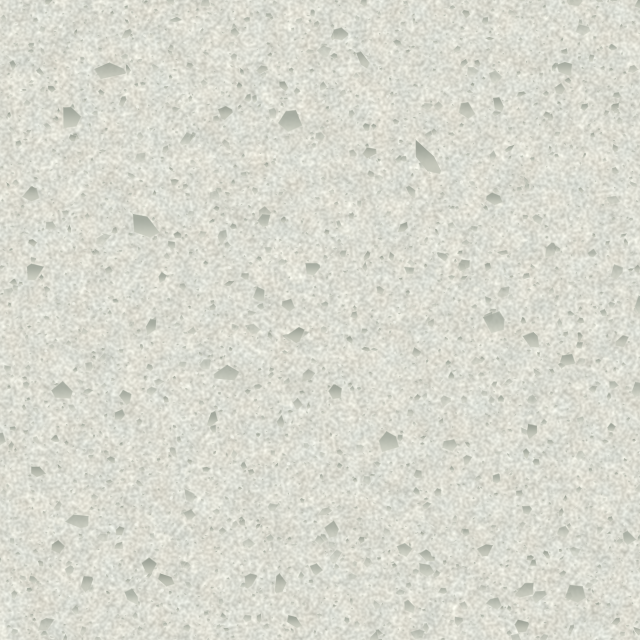
Write a WebGL 2 fragment shader that draws this texture.

```glsl
#version 300 es
precision highp float;
// Pale engineered stone: a fine gradient-noise matrix scattered with angular chips.
// Each chip is a jittered polygon in a jittered grid cell, shaded darker toward its
// top; layers run from soft pale flakes through tiny specks to large grey chips.

uniform vec2 u_resolution;
out vec4 outColor;

const float TAU = 6.2831853;
const int CHIP_SIDES = 5;

// Colours
const vec3 MATRIX = vec3(0.862, 0.864, 0.824);
const vec3 FLAKE = vec3(0.915, 0.915, 0.870);
const vec3 WARM_TINT = vec3(0.020, 0.000, -0.014);
const vec3 CHIP_TOP = vec3(0.610, 0.635, 0.590);
const vec3 CHIP_BOTTOM = vec3(0.785, 0.795, 0.745);
const vec3 SPARKLE = vec3(0.965, 0.970, 0.935);

// Matrix grain: frequency across the canvas and strength
const float GRAIN_FREQ = 185.0;
const float GRAIN_AMP = 0.115;
const float CLUMP_FREQ = 105.0;
const float CLUMP_AMP = 0.080;
const float MOTTLE_FREQ = 26.0;
const float MOTTLE_AMP = 0.045;

// Edge widths in canvas units
const float CHIP_EDGE = 0.0013;
const float FLAKE_EDGE = 0.0035;
const float HALO_WIDTH = 0.0035;
const float HALO_STRENGTH = 0.22;

// Integer hash giving three values in 0..1 for a cell and a seed.
vec3 hash3(vec2 cell, float seed) {
  uvec3 v = uvec3(ivec3(vec3(cell, seed)));
  v = v * 1664525u + 1013904223u;
  v.x += v.y * v.z; v.y += v.z * v.x; v.z += v.x * v.y;
  v ^= v >> 16u;
  v.x += v.y * v.z; v.y += v.z * v.x; v.z += v.x * v.y;
  return vec3(v >> 8u) / 16777216.0;
}

vec2 direction(float angle) { return vec2(cos(angle), sin(angle)); }

float cornerSlope(vec2 cell, vec2 corner, vec2 f, float seed) {
  return dot(direction(TAU * hash3(cell + corner, seed).x), f - corner);
}

float gradientNoise(vec2 p, float seed) {
  vec2 cell = floor(p), f = fract(p);
  vec2 u = f * f * f * (f * (f * 6.0 - 15.0) + 10.0);
  float low = mix(cornerSlope(cell, vec2(0, 0), f, seed),
                  cornerSlope(cell, vec2(1, 0), f, seed), u.x);
  float high = mix(cornerSlope(cell, vec2(0, 1), f, seed),
                   cornerSlope(cell, vec2(1, 1), f, seed), u.x);
  return mix(low, high, u.y);
}

// Signed distance to an irregular convex polygon, stretched along its own axis.
float chipDistance(vec2 q, float radius, vec2 id, float seed) {
  vec3 shape = hash3(id, seed + 1.0);
  vec2 axis = direction(TAU * shape.x);
  float stretch = mix(1.0, 1.4, shape.y * shape.y);
  q = vec2(dot(q, axis) / stretch, dot(q, vec2(-axis.y, axis.x)) * stretch);
  float d = length(q) - radius * 1.25;
  for (int i = 0; i < CHIP_SIDES; i++) {
    vec3 side = hash3(id, seed + 2.0 + float(i));
    float angle = TAU * (float(i) + 0.65 * side.x) / float(CHIP_SIDES);
    d = max(d, dot(q, direction(angle)) - radius * mix(0.6, 1.0, side.y));
  }
  return d;
}

// Paints one layer of chips; sizes are the smallest and largest radius.
vec3 paintChips(vec3 color, vec2 p, float cells, float density, vec2 sizes,
                vec2 opacity, float edge, float flake, float seed) {
  vec2 home = floor(p * cells);
  for (int y = -1; y <= 1; y++) {
    for (int x = -1; x <= 1; x++) {
      vec2 id = home + vec2(x, y);
      vec3 place = hash3(id, seed);
      vec3 look = hash3(id, seed + 9.0);
      if (place.z > density) continue;
      vec2 q = p - (id + place.xy) / cells;
      float radius = mix(sizes.x, sizes.y, look.x * look.x);
      float d = chipDistance(q, radius, id, seed);
      float halo = 1.0 - smoothstep(0.0, min(HALO_WIDTH, radius * 0.4), d);
      color = mix(color, FLAKE, halo * HALO_STRENGTH);
      float height = smoothstep(-0.9, 0.9, q.y / radius + 0.6 * (look.z - 0.5));
      vec3 body = mix(CHIP_BOTTOM, CHIP_TOP, height) + 0.07 * (look.z - 0.5);
      body = mix(body, FLAKE, flake);
      float cover = 1.0 - smoothstep(-edge, edge, d);
      color = mix(color, body, cover * mix(opacity.x, opacity.y, look.y));
    }
  }
  return color;
}

void main() {
  float size = min(u_resolution.x, u_resolution.y);
  vec2 p = gl_FragCoord.xy / size;
  vec2 turned = mat2(0.8, 0.6, -0.6, 0.8) * p;
  float edge = max(CHIP_EDGE, 0.6 / size);

  // Matrix and soft pale flakes
  float grain = gradientNoise(turned * GRAIN_FREQ, 101.0);
  float clump = gradientNoise(p * CLUMP_FREQ, 102.0);
  float mottle = gradientNoise(turned * MOTTLE_FREQ, 103.0);
  vec3 color = MATRIX + mottle * MOTTLE_AMP;
  color += WARM_TINT * gradientNoise(p * MOTTLE_FREQ, 104.0);
  color = paintChips(color, p, 24.0, 0.6, vec2(0.005, 0.012), vec2(0.1, 0.75), FLAKE_EDGE, 1.0, 200.0);
  color += grain * GRAIN_AMP + clump * CLUMP_AMP;
  color = mix(color, SPARKLE, 0.7 * smoothstep(0.42, 0.62, gradientNoise(turned * CLUMP_FREQ, 105.0)));

  // Grey chips, from specks to the largest
  color = paintChips(color, p, 80.0, 0.45, vec2(0.0012, 0.0028), vec2(0.2, 0.8), edge, 0.0, 300.0);
  color = paintChips(color, p, 38.0, 0.62, vec2(0.0027, 0.0062), vec2(0.35, 1.0), edge, 0.0, 400.0);
  color = paintChips(color, p, 18.0, 0.55, vec2(0.0055, 0.0115), vec2(0.45, 1.0), edge, 0.0, 500.0);
  color = paintChips(color, p, 9.0, 0.42, vec2(0.0105, 0.0215), vec2(0.75, 1.0), edge, 0.0, 600.0);
  outColor = vec4(clamp(color, 0.0, 1.0), 1.0);
}
```
